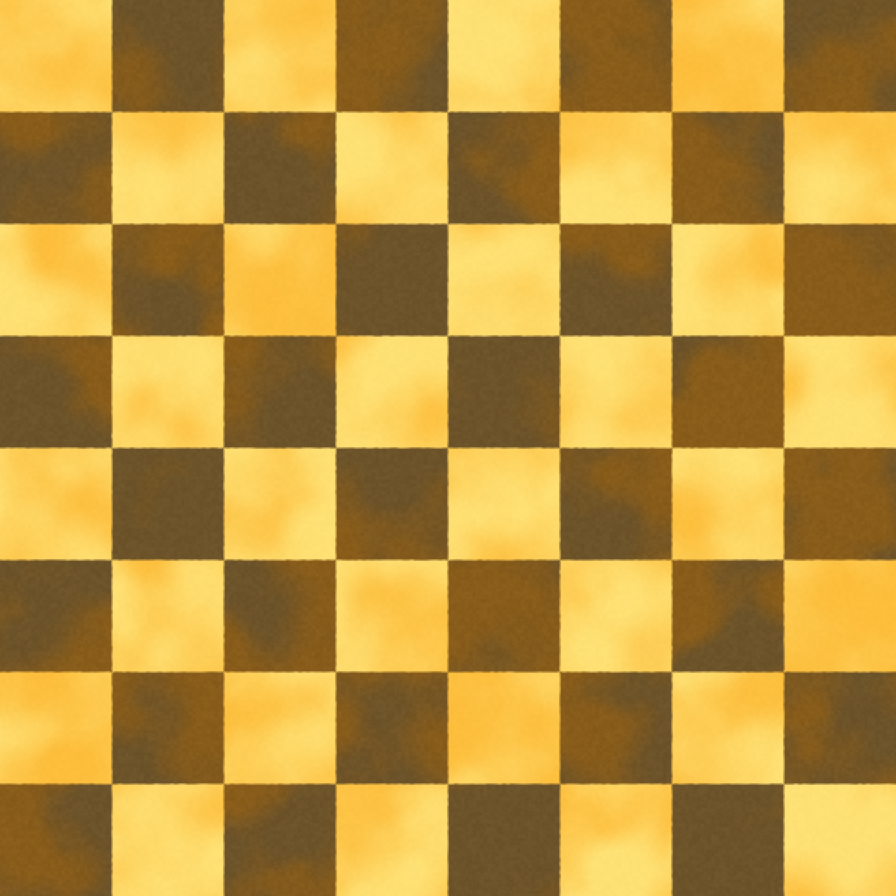
Give the GLSL for this pattern, as a Shadertoy shader.

```glsl
// Checkerboard of honey-gold and umber squares with a cloudy, hand-stained tint.
// Signed distance to the nearest inner grid line blends the two stains softly;
// layered value noise drifts each stain between two tones, with a fine grain on top.

#define SQUARES 8.0          // squares across and down
#define EDGE 0.013           // half width of the soft seam, in squares
#define WOBBLE 0.006         // raggedness of the seams, in squares
#define CLOUD_SCALE 1.35     // cloud features per square
#define GRAIN_SCALE 30.0     // grain features per square
#define GRAIN 0.030          // grain strength
#define PALE_GOLD vec3(0.995, 0.880, 0.455)
#define AMBER vec3(0.990, 0.745, 0.235)
#define UMBER vec3(0.425, 0.325, 0.160)
#define RUSSET vec3(0.535, 0.360, 0.100)

float hash(vec2 p) {
    vec3 q = fract(vec3(p.xyx) * 0.1031);
    q += dot(q, q.yzx + 33.33);
    return fract((q.x + q.y) * q.z);
}

float valueNoise(vec2 p) {
    vec2 cell = floor(p), f = fract(p);
    f = f * f * (3.0 - 2.0 * f);
    float low = mix(hash(cell), hash(cell + vec2(1.0, 0.0)), f.x);
    float high = mix(hash(cell + vec2(0.0, 1.0)), hash(cell + 1.0), f.x);
    return mix(low, high, f.y);
}

// Three octaves, each turned so that the lattice does not show
float clouds(vec2 p) {
    const mat2 TURN = mat2(0.8, 0.6, -0.6, 0.8);
    float sum = 0.0, weight = 0.6;
    for (int octave = 0; octave < 3; octave++) {
        p = TURN * p;
        sum += weight * valueNoise(p);
        p = p * 2.0 + 17.3;
        weight *= 0.42;
    }
    return sum / 0.958;
}

void mainImage(out vec4 fragColor, in vec2 fragCoord) {
    vec2 board = fragCoord / iResolution.xy * SQUARES;
    float pixel = SQUARES / min(iResolution.x, iResolution.y);

    // Slightly ragged seams; the outer border carries none
    vec2 ragged = vec2(valueNoise(board * 28.0), valueNoise(board * 28.0 + 71.0));
    vec2 p = clamp(board + WOBBLE * (ragged - 0.5), 0.001, SQUARES - 0.001);
    vec2 seam = abs(p - clamp(round(p), 1.0, SQUARES - 1.0));
    float toSeam = min(seam.x, seam.y);
    vec2 square = floor(p);
    float side = mod(square.x + square.y, 2.0) * 2.0 - 1.0;
    float lightShare = 0.5 + 0.5 * side * smoothstep(0.0, max(EDGE, 0.75 * pixel), toSeam);

    // Cloudy stain, with a small shift of tone from square to square
    float shift = 0.16 * (hash(square + 5.0) - 0.5);
    float goldTone = clouds(board * CLOUD_SCALE + 11.0) + shift;
    float brownTone = clouds(board * CLOUD_SCALE + 83.0) + shift;
    vec3 gold = mix(PALE_GOLD, AMBER, smoothstep(0.22, 0.82, goldTone));
    vec3 brown = mix(UMBER, RUSSET, smoothstep(0.38, 0.72, brownTone));

    // Fine grain, more visible in the dark squares
    float grain = valueNoise(board * GRAIN_SCALE) - 0.5;
    grain += 0.6 * (valueNoise(board * GRAIN_SCALE * 2.0 + 40.0) - 0.5);
    gold += 0.4 * GRAIN * grain;
    brown += GRAIN * grain * vec3(1.0, 0.85, 0.6);

    fragColor = vec4(clamp(mix(brown, gold, lightShare), 0.0, 1.0), 1.0);
}
```
